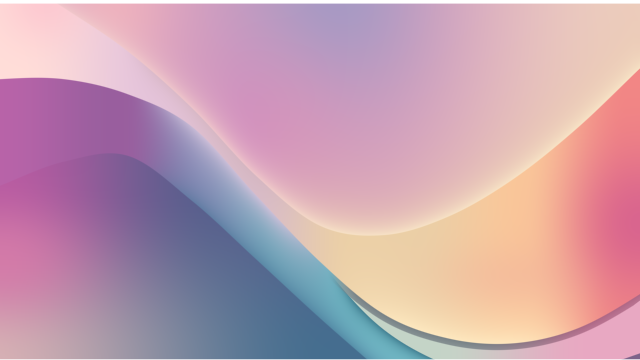
This background is drawn by a WebGL 2 fragment shader. Its source:

```glsl
#version 300 es
precision highp float;
// Soft folded ribbons sweeping across a pastel sky.
// Three spline curves split the canvas into layers; each layer is a
// smooth gradient tinted by round glows and by distance to its edges.
#define EDGE_SOFTNESS 0.8
#define RIM_WIDTH 0.035
#define HAZE_WIDTH 0.16
#define SHADOW_WIDTH 0.017
#define TOP_MARGIN 0.990
#define BOTTOM_MARGIN 0.002

uniform vec2 u_resolution;
out vec4 outColor;

// Curve heights at x = -0.1, 0.0, ... 1.1
const float SKY_EDGE[13] = float[](1.2, 1.09, .978, .857, .70, .512, .373, .347, .398, .50, .641, .81, .98);
const float SILK_EDGE[13] = float[](.76, .78, .78, .738, .648, .458, .273, .127, .060, .046, .086, .183, .31);
const float FOLD_EDGE[13] = float[](.41, .484, .551, .567, .442, .28, .116, -.04, -.2, -.35, -.5, -.65, -.8);

// Catmull-Rom curve through evenly spaced heights
float curve(float h[13], float x) {
  float s = clamp(x * 10.0 + 1.0, 1.0, 10.999);
  int i = int(s);
  float t = fract(s);
  float a = h[i - 1], b = h[i], c = h[i + 1], d = h[i + 2];
  return b + 0.5 * t * (c - a + t * (2.0 * a - 5.0 * b + 4.0 * c - d + t * (3.0 * (b - c) + d - a)));
}

// Approximate signed distance, positive above the curve
float above(float h[13], vec2 uv, float aspect) {
  float slope = (curve(h, uv.x + 0.01) - curve(h, uv.x - 0.01)) / (0.02 * aspect);
  return (uv.y - curve(h, uv.x)) / sqrt(1.0 + slope * slope);
}

float cover(float d) {
  float w = EDGE_SOFTNESS / u_resolution.y;
  return smoothstep(-w, w, d);
}

float falloff(float d, float width) { return exp(-max(d, 0.0) / width); }

float glow(vec2 uv, vec2 center, vec2 radius) {
  vec2 q = (uv - center) / radius;
  return exp(-dot(q, q));
}

vec3 skyColor(vec2 uv, float d) {
  vec3 c = mix(vec3(.84, .62, .75), vec3(.93, .81, .76), smoothstep(.58, 1.0, uv.x));
  c = mix(c, vec3(.93, .69, .74), glow(uv, vec2(.18, 1.0), vec2(.10, .22)));
  c = mix(c, vec3(.62, .60, .77), .9 * glow(uv, vec2(.52, 1.0), vec2(.15, .32)));
  c = mix(c, vec3(.82, .54, .74), .85 * glow(uv, vec2(.42, .58), vec2(.14, .28)));
  float right = smoothstep(.36, .55, uv.x);
  c = mix(c, vec3(.91, .77, .68), .8 * right * falloff(d, HAZE_WIDTH));
  vec3 rim = mix(vec3(.95, .80, .80), vec3(.98, .91, .79), right);
  return mix(c, rim, .85 * falloff(d, RIM_WIDTH));
}

vec3 silkColor(vec2 uv, float dTop, float dBottom) {
  vec3 c = mix(vec3(1.0, .87, .85), vec3(.90, .77, .86), smoothstep(.03, .24, uv.x));
  c = mix(c, vec3(.85, .74, .79), smoothstep(.24, .40, uv.x));
  c = mix(c, vec3(.92, .81, .65), smoothstep(.39, .55, uv.x));
  c = mix(c, vec3(.98, .78, .60), smoothstep(.65, .82, uv.x));
  c = mix(c, vec3(.95, .53, .52), smoothstep(.82, .98, uv.x));
  c = mix(c, vec3(.99, .77, .81), .8 * glow(uv, vec2(.07, 1.0), vec2(.07, .12)));
  c = mix(c, vec3(.94, .68, .60), .45 * glow(uv, vec2(.80, .22), vec2(.12, .10)));
  c = mix(c, vec3(.84, .38, .56), .9 * glow(uv, vec2(1.0, .38), vec2(.10, .20)));
  float warm = smoothstep(.5, .65, uv.x) * (1.0 - smoothstep(.78, .95, uv.x));
  c = mix(c, vec3(1.0, .92, .76), .9 * warm * falloff(dBottom, .065));
  float crease = smoothstep(.18, .25, uv.x) * (1.0 - smoothstep(.38, .5, uv.x));
  return mix(c, vec3(.82, .69, .73), .55 * crease * falloff(dTop, .03));
}

vec3 tubeColor(vec2 uv, float dTop, float dBottom) {
  vec3 c = mix(vec3(.72, .39, .66), vec3(.60, .37, .62), smoothstep(0.0, .18, uv.x));
  c = mix(c, vec3(.52, .54, .71), smoothstep(.19, .32, uv.x));
  c = mix(c, vec3(.40, .65, .72), smoothstep(.30, .44, uv.x));
  c = mix(c, vec3(.48, .77, .81), smoothstep(.46, .60, uv.x));
  float bend = smoothstep(.20, .32, uv.x);
  c = mix(c, vec3(.26, .44, .58), .6 * bend * falloff(dBottom, .035));
  float sheen = bend * (1.0 - smoothstep(.42, .54, uv.x));
  return mix(c, vec3(.81, .75, .85), .95 * sheen * falloff(dTop, .045));
}

vec3 valleyColor(vec2 uv) {
  vec3 low = mix(vec3(.85, .70, .71), vec3(.27, .43, .56), smoothstep(-.05, .52, uv.x));
  vec3 high = mix(vec3(.71, .35, .63), vec3(.34, .37, .55), smoothstep(0.0, .34, uv.x));
  vec3 c = mix(low, high, smoothstep(0.0, .48, uv.y));
  return mix(c, vec3(.85, .48, .66), .75 * glow(uv, vec2(0.0, .28), vec2(.12, .15)));
}

void main() {
  vec2 uv = gl_FragCoord.xy / u_resolution;
  float aspect = u_resolution.x / u_resolution.y;
  float sky = above(SKY_EDGE, uv, aspect);
  float silk = above(SILK_EDGE, uv, aspect);
  float fold = above(FOLD_EDGE, uv, aspect);

  // Valley and the tube resting over it
  vec3 color = mix(valleyColor(uv), tubeColor(uv, -silk, fold), cover(fold));

  // Pale underside widening to the right, with its shadow on the tube
  float under = silk + .37 * max(uv.x - .5, 0.0);
  float reach = smoothstep(.51, .56, uv.x);
  color = mix(color, vec3(.20, .43, .51), .8 * reach * falloff(-under, .022));
  vec3 lining = mix(vec3(.77, .83, .78), vec3(.91, .66, .76), smoothstep(.68, .92, uv.x));
  color = mix(color, lining, cover(under) * reach);
  vec3 shade = mix(vec3(.46, .50, .52), vec3(.68, .40, .52), smoothstep(.72, .95, uv.x));
  color = mix(color, shade, reach * cover(silk + SHADOW_WIDTH) * (.65 + .35 * falloff(-silk, .02)));
  color = mix(color, vec3(.49, .39, .54), cover((uv.x - .97) * .62 - uv.y));

  // Silk ribbon, then the sky in front
  color = mix(color, silkColor(uv, -sky, silk), cover(silk));
  color = mix(color, skyColor(uv, sky), cover(sky));

  // White margins
  float margin = max(cover(uv.y - TOP_MARGIN), cover(BOTTOM_MARGIN - uv.y));
  outColor = vec4(mix(color, vec3(1.0), margin), 1.0);
}
```
